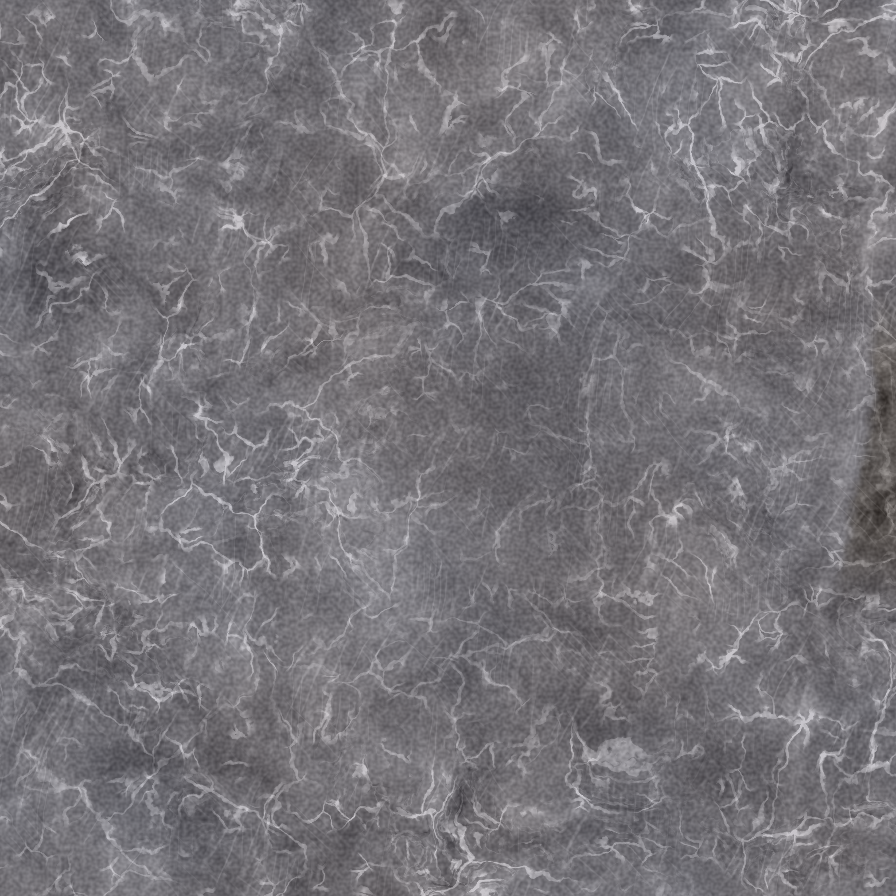
Write a Shadertoy shader that draws this texture.

```glsl
vec2 hash2(vec2 p) {
    vec3 q = fract(p.xyx * vec3(.1031, .1030, .0973));
    q += dot(q, q.yzx + 33.33);
    return fract((q.xx + q.yz) * q.zy);
}

float corner(vec2 cell, vec2 offset) {
    float angle = 6.2832 * hash2(cell).x;
    return dot(vec2(cos(angle), sin(angle)), offset);
}

float gradientNoise(vec2 p) {
    vec2 i = floor(p), f = fract(p);
    vec2 u = f * f * f * (f * (f * 6. - 15.) + 10.);
    float low = mix(corner(i, f), corner(i + vec2(1, 0), f - vec2(1, 0)), u.x);
    float high = mix(corner(i + vec2(0, 1), f - vec2(0, 1)), corner(i + 1., f - 1.), u.x);
    return mix(low, high, u.y);
}

float fbm(vec2 p) {
    float sum = 0., weight = .5;
    for (int i = 0; i < 5; i++) {
        sum += weight * gradientNoise(p);
        p = mat2(1.6, 1.2, -1.2, 1.6) * p + 7.3;
        weight *= .5;
    }
    return sum;
}

// Distance to the border between the two nearest cells
float crackDistance(vec2 p) {
    vec2 cell = floor(p), nearest = vec2(9), second = vec2(9);
    for (int y = -1; y <= 1; y++)
    for (int x = -1; x <= 1; x++) {
        vec2 c = cell + vec2(x, y);
        vec2 d = c + hash2(c) - p;
        if (dot(d, d) < dot(nearest, nearest)) {
            second = nearest;
            nearest = d;
        } else if (dot(d, d) < dot(second, second)) second = d;
    }
    return dot(.5 * (nearest + second), normalize(second - nearest));
}

// Thin broken lines stretched along a direction
float hairlines(vec2 p, float angle, float density) {
    vec2 along = vec2(cos(angle), sin(angle));
    vec2 s = vec2(dot(p, along) * 5., dot(p, vec2(-along.y, along.x)) * density);
    float line = 1. - smoothstep(.01, .09, abs(gradientNoise(s)));
    return line * smoothstep(0., .35, gradientNoise(p * 13. + density));
}

void mainImage(out vec4 fragColor, in vec2 fragCoord) {
    vec2 p = fragCoord / iResolution.y;
    float pixel = 1. / iResolution.y;

    // Warped coordinates make the fractures ragged
    vec2 warp = vec2(fbm(p * 5.), fbm(p * 5. + 40.));
    vec2 ragged = vec2(fbm(p * 32. + 11.), fbm(p * 32. + 63.));
    vec2 q = p + .12 * warp + .022 * ragged;

    // Crushed zones surround a calm slab
    vec2 slab = (p - vec2(.62, .52)) * vec2(4.2, 3.4);
    float calm = exp(-dot(slab, slab));
    float crushed = clamp(.6 + 1.8 * fbm(p * 3. + 21.) - .5 * calm, 0., 1.);

    // Cloudy ground and dark smudges
    float tone = .432 + .2 * fbm(p * 4. + 3.) + .2 * fbm(q * 17.) * (1. - .6 * calm);
    tone -= .09 * smoothstep(.08, .3, fbm(q * 7. + 50.)) * crushed;
    vec2 smudge = (p + .1 * warp - vec2(.59, .765)) * vec2(11., 24.);
    tone -= .11 * exp(-dot(smudge, smudge));

    // Branching veins at four sizes
    float scale = 5.;
    for (int i = 0; i < 4; i++) {
        float seed = float(i) * 17.;
        float presence = smoothstep(-.02, .32, gradientNoise(p * scale * .9 + seed));
        float width = .001 + .0028 * max(0., gradientNoise(q * 38. + seed) + .15);
        float dist = crackDistance(q * scale + seed) / scale;
        float core = 1. - smoothstep(width - .5 * pixel, width + 1.2 * pixel, dist);
        float halo = exp(-dist * 170.);
        tone += presence * mix(.45, 1., crushed) * (.21 * core + .045 * halo);
        scale *= 1.85;
    }

    // Light and dark flakes in the crushed zones
    float flakeZone = crushed * smoothstep(-.06, .22, fbm(q * 6. + 9.));
    float flakes = fbm(q * vec2(38., 52.) + 80.);
    tone += .22 * flakeZone * smoothstep(.15, .25, flakes);
    tone -= .1 * flakeZone * smoothstep(.12, .26, -flakes);
    float ridge = 1. - smoothstep(.0, .045, abs(fbm(q * 24. + 31.)));
    tone += .11 * flakeZone * ridge;

    // Slanted scratches
    vec2 bent = p + .025 * warp;
    tone += .065 * hairlines(bent, 1.1, 55.) + .05 * hairlines(bent, 1.45, 80.);
    tone += .045 * hairlines(bent, 2.3, 65.);

    // Pale seam with a brown stain on its right
    float side = p.x - (.865 + .2 * p.y - .07 * p.y * p.y) + .03 * warp.x + .012 * ragged.x;
    float seam = exp(-side * side * 7500.) * (.65 + 1.2 * fbm(p * 9. + 5.));
    tone += .12 * seam;
    float stain = smoothstep(.006, .022, side) * smoothstep(.3, .42, p.y)
                * (1. - smoothstep(.58, .7, p.y));
    tone -= stain * (.11 + .3 * fbm(p * 28. + 70.));

    // Mineral grain
    tone += .1 * gradientNoise(p * 230.) + .06 * gradientNoise(p * 120. + 13.);
    tone = clamp(tone, .14, .78);

    vec3 color = tone + vec3(.003, -.006, .013);
    color += .025 * fbm(p * 3.5 + 90.) * vec3(1., 0., -1.);
    color += stain * vec3(.015, .004, -.025);
    fragColor = vec4(color, 1.);
}
```
